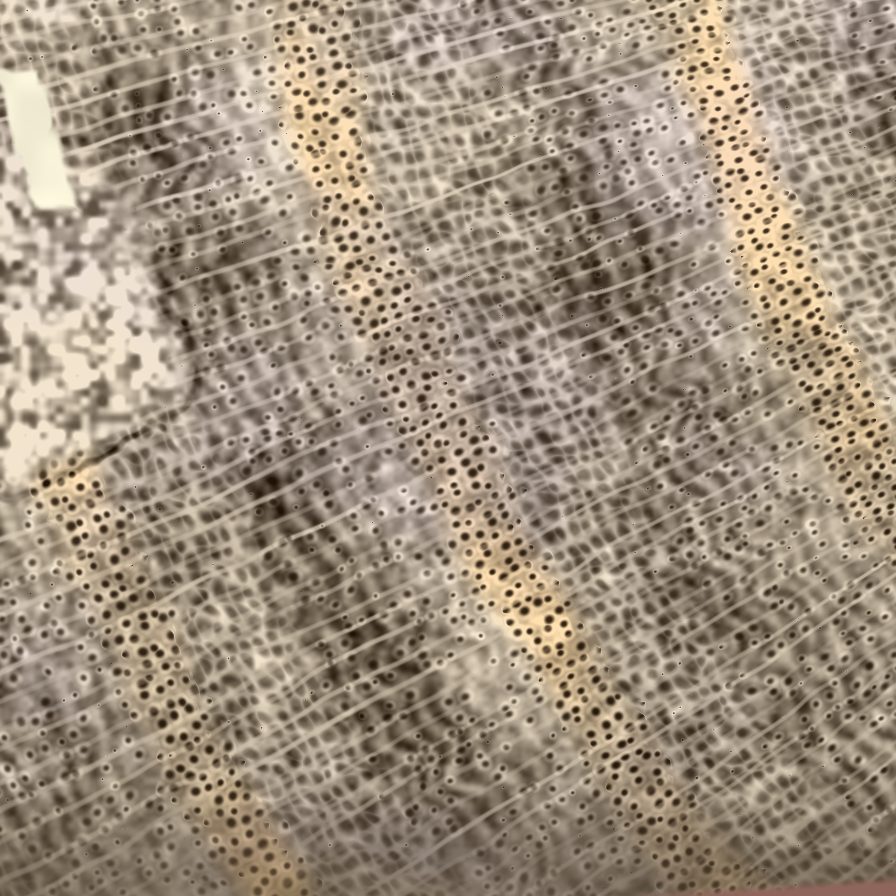
This texture is drawn by a Shadertoy shader. Its source:

```glsl
// Weathered end grain of wood: pale rays cross curved growth rings.
// Each ring runs through open pores, a mesh of cells, dark bands and specks.
// Polar wood space drives jittered spots, ray lines and layered value noise.

#define RING_GAP 0.41
#define RAY_GAP 0.0235
#define PORE_CELL 0.0158
#define MESH_CELL 0.0175
#define BAND_GAP 0.028
#define PITH_DISTANCE 2.7
#define CONTRAST 1.12
#define BRIGHTNESS -0.005
#define SHADOW_COLOR vec3(0.12, 0.07, 0.015)
#define LIGHT_COLOR vec3(0.95, 0.895, 0.805)
#define AMBER_TINT vec3(1.06, 0.98, 0.84)

float hash(vec2 p) {
    return fract(sin(dot(p, vec2(127.1, 311.7))) * 43758.5453);
}

float noise(vec2 p) {
    vec2 i = floor(p), f = fract(p);
    f = f * f * (3.0 - 2.0 * f);
    return mix(mix(hash(i), hash(i + vec2(1, 0)), f.x),
               mix(hash(i + vec2(0, 1)), hash(i + vec2(1, 1)), f.x), f.y);
}

float fbm(vec2 p) {
    float sum = 0.0, gain = 0.5;
    for (int i = 0; i < 4; i++) {
        sum += gain * noise(p);
        p = p * 2.03 + 17.3;
        gain *= 0.5;
    }
    return sum / 0.9375;
}

// Distance to the nearest jittered spot; spots shrink away as density falls
float spots(vec2 q, float jitter, float density) {
    float nearest = 4.0;
    for (int y = -1; y <= 1; y++)
    for (int x = -1; x <= 1; x++) {
        vec2 cell = floor(q) + vec2(x, y);
        vec2 h = vec2(hash(cell), hash(cell + 41.7));
        float d = length(q - cell - 0.5 - jitter * (h - 0.5));
        float presence = clamp(6.0 * (density - hash(cell + 83.1)), 0.02, 1.0);
        nearest = min(nearest, d / (mix(0.75, 1.25, h.x) * presence));
    }
    return nearest;
}

// x runs along the rays, y runs along the rings
vec2 woodSpace(vec2 p) {
    vec2 axis = vec2(0.909, 0.416);
    vec2 d = p - PITH_DISTANCE * axis;
    float radius = length(d);
    return PITH_DISTANCE * vec2(1.0 - radius / PITH_DISTANCE,
                                dot(d, vec2(-axis.y, axis.x)) / radius);
}

float rayLines(vec2 w) {
    float x = w.y / RAY_GAP + 0.4 * noise(w * vec2(7.0, 20.0));
    float id = floor(x);
    float offset = 0.45 * (hash(vec2(id, 7.0)) - 0.5);
    float line = 1.0 - smoothstep(0.03, 0.18, abs(fract(x) - 0.5 - offset));
    float strength = mix(0.5, 1.0, hash(vec2(id, 3.0)));
    return line * strength * mix(0.5, 1.2, noise(vec2(w.x * 12.0, id * 5.3)));
}

void mainImage(out vec4 fragColor, in vec2 fragCoord) {
    vec2 uv = fragCoord / min(iResolution.x, iResolution.y);
    vec2 w = woodSpace(uv - 0.5);
    w += 0.006 * (vec2(noise(uv * 22.0), noise(uv * 22.0 + 50.0)) - 0.5);

    // Zones of one growth ring
    float phase = fract((w.x + 0.05) / RING_GAP + 0.14 * (fbm(uv * 5.0) - 0.5));
    float porous = 1.0 - smoothstep(0.04, 0.14, abs(phase - 0.13));
    float mesh = smoothstep(0.18, 0.28, phase) * (1.0 - smoothstep(0.46, 0.64, phase));
    float dusky = smoothstep(0.46, 0.58, phase) * (1.0 - smoothstep(0.74, 0.98, phase));

    // Base tone and wavy bands along the rings
    float patches = fbm(uv * 7.0 + 9.0);
    float tone = 0.65 + 0.4 * (patches - 0.5) + 0.05 * porous;
    float wave = sin(6.2832 * (w.x / BAND_GAP + 1.4 * noise(w * vec2(12.0, 28.0))));
    tone += dusky * (0.13 * wave - 0.2) + 0.07 * wave * (1.0 - dusky) * (1.0 - porous);

    // Mesh of dark cells in rows between pale walls
    vec2 meshPos = w / (MESH_CELL * vec2(0.92, 1.1));
    meshPos.y += 0.2 * meshPos.x;
    meshPos += 0.5 * (vec2(noise(uv * 45.0), noise(uv * 45.0 + 20.0)) - 0.5);
    float walls = smoothstep(0.12, 0.62, spots(meshPos, 0.45, 1.2));
    tone = mix(tone, mix(0.33, 0.77, walls) + 0.3 * (patches - 0.5), 0.85 * mesh);

    // Fibre grain and rays
    tone += 0.2 * (noise(uv * 140.0) - 0.5) + 0.32 * (noise(uv * 65.0 + 7.0) - 0.5);
    float rays = min(rayLines(w), 1.0);
    tone = mix(tone, max(tone, 0.84), 0.85 * rays);

    // Open pores with pale rims
    float density = mix(0.55, 1.15, porous) * (1.0 - 0.9 * mesh * (1.0 - porous));
    float pore = spots(w / (PORE_CELL * vec2(1.1, 0.95)), 0.6, density);
    float poreSize = mix(0.18, 0.235, porous);
    float rim = 1.0 - smoothstep(0.0, 0.24, abs(pore - poreSize - 0.2));
    float hole = 1.0 - smoothstep(poreSize - 0.14, poreSize + 0.14, pore);
    tone += 0.1 * rim;
    tone = mix(tone, 0.1, hole * (1.0 - 0.6 * rays) * mix(0.72, 0.92, porous));

    // Crumbly crust with a cracked border at the left
    float edge = length(uv - vec2(0.0, 0.65)) / 0.2 + 0.6 * (fbm(uv * 9.0) - 0.5);
    float crust = 1.0 - smoothstep(0.82, 1.0, edge);
    float crumbs = 0.5 * noise(uv * 60.0) + 0.5 * noise(uv * 105.0 + 3.0);
    tone = mix(tone, mix(0.28, 0.98, smoothstep(0.1, 0.75, crumbs)) + 0.3 * (patches - 0.5), crust);
    float crack = 1.0 - smoothstep(0.01, 0.05, abs(edge - 1.0));
    tone -= 0.32 * crack * (1.0 - smoothstep(0.68, 0.78, uv.y)) * mix(0.5, 1.0, noise(uv * 30.0));

    // Light falls from the upper left; the lower edge is dim and soft
    tone += 0.14 * (uv.y - 0.5) - 0.05 * (uv.x - 0.5);
    tone = mix(tone, 0.36 + 0.25 * (patches - 0.5), 0.6 * (1.0 - smoothstep(0.0, 0.16, uv.y)));
    tone = clamp((tone - 0.55) * CONTRAST + 0.55 + BRIGHTNESS, 0.0, 1.0);

    vec3 color = mix(SHADOW_COLOR, LIGHT_COLOR, tone);
    float warmth = porous * (1.0 - crust) * mix(0.3, 0.9, smoothstep(0.3, 0.7, patches));
    color *= mix(vec3(1.0), AMBER_TINT, warmth);
    color *= mix(vec3(1.0), vec3(0.98, 0.98, 1.05), smoothstep(0.45, 0.75, fbm(uv * 4.0 + 31.0)));

    // Bright chip and rosy lower corner
    vec2 chip = uv - vec2(0.04, 0.845);
    chip = abs(vec2(chip.x + 0.28 * chip.y, chip.y)) - vec2(0.022, 0.075);
    float chipMask = 1.0 - smoothstep(-0.004, 0.006, max(chip.x, chip.y) + 0.012 * (noise(uv * 60.0) - 0.5));
    color = mix(color, vec3(1.0, 0.98, 0.88) - 0.07 * noise(uv * 35.0), chipMask);
    float corner = 1.0 - smoothstep(-0.006, 0.006, uv.y - 0.07 * (uv.x - 0.74));
    color = mix(color, vec3(0.56, 0.4, 0.36), corner);

    fragColor = vec4(color, 1.0);
}
```
